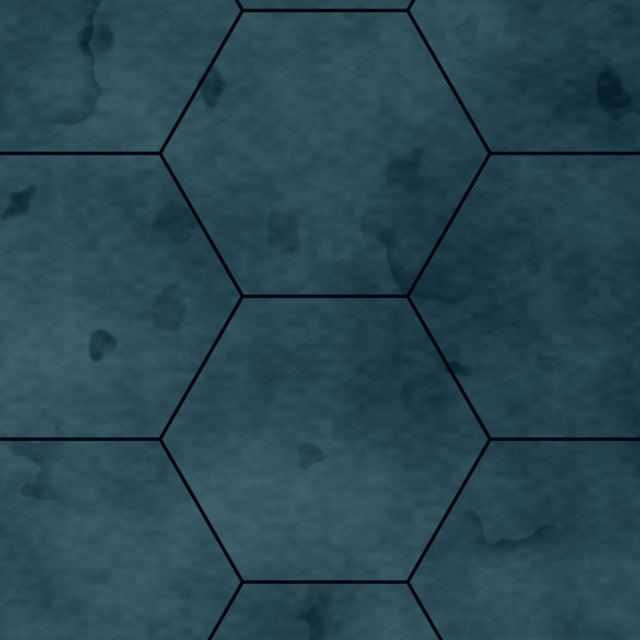
Give the GLSL for this pattern, as a Shadertoy shader.

```glsl
// Weathered blue-slate hexagon tiles, flat side up, split by thin dark joints.
// Two offset rectangular repeats give the tiling; layered value noise, tide
// marks and hashed spots give the stone its wear.

const float HEX_RADIUS   = 0.2578;              // centre to corner
const float APOTHEM      = HEX_RADIUS * 0.8660254;
const vec2  TILE_CENTRE  = vec2(0.508, 0.3138);
const float JOINT_HALF   = 0.0027;
const float JOINT_SOFT   = 0.0013;
const vec3  JOINT_COLOR  = vec3(0.0, 0.025, 0.05);
const vec3  DARK_STONE   = vec3(0.06, 0.16, 0.21);
const vec3  LIGHT_STONE  = vec3(0.22, 0.35, 0.39);
const float BASE_TONE    = 0.66;
const float MOTTLE       = 1.25;
const float GRAIN        = 0.26;
const float TILE_SHIFT   = 0.14;
const float STREAK_DEPTH = 0.38;
const float SPOT_GRID    = 5.0;
const float SPOT_CHANCE  = 0.5;
const vec2  LIGHT_PATCH  = vec2(0.12, 0.56);
const vec2  SHADE_PATCH  = vec2(0.97, 0.50);

float hash(vec2 p) {
    return fract(sin(dot(p, vec2(127.1, 311.7))) * 43758.5453);
}

float noise(vec2 p) {
    vec2 i = floor(p), f = fract(p);
    f = f * f * (3.0 - 2.0 * f);
    return mix(mix(hash(i), hash(i + vec2(1, 0)), f.x),
               mix(hash(i + vec2(0, 1)), hash(i + vec2(1, 1)), f.x), f.y);
}

float fbm(vec2 p) {
    float sum = 0.0, amp = 0.5;
    for (int i = 0; i < 5; i++) {
        sum += amp * noise(p);
        p = mat2(1.6, 1.2, -1.2, 1.6) * p + 17.3;
        amp *= 0.5;
    }
    return sum / 0.96875;
}

// Offset from the centre of the nearest hexagon.
vec2 hexLocal(vec2 p) {
    vec2 cell = vec2(3.0 * HEX_RADIUS, 2.0 * APOTHEM);
    vec2 a = mod(p + 0.5 * cell, cell) - 0.5 * cell;
    vec2 b = mod(p, cell) - 0.5 * cell;
    return dot(a, a) < dot(b, b) ? a : b;
}

float hexEdge(vec2 q) {
    q = abs(q);
    return APOTHEM - max(q.y, dot(q, vec2(0.8660254, 0.5)));
}

// Scattered round stains; the paler ones keep a darker rim.
float spots(vec2 p) {
    vec2 g = p * SPOT_GRID;
    g += 0.13 * (vec2(noise(p * 38.0), noise(p * 38.0 + 50.0)) - 0.5);
    vec2 home = floor(g);
    float stain = 0.0;
    for (int y = -1; y <= 1; y++)
    for (int x = -1; x <= 1; x++) {
        vec2 id = home + vec2(x, y);
        if (hash(id + 3.7) > SPOT_CHANCE) continue;
        vec2 centre = id + 0.15 + 0.7 * vec2(hash(id + 11.0), hash(id + 23.0));
        float radius = mix(0.085, 0.15, hash(id + 31.0));
        float strength = mix(0.18, 0.75, pow(hash(id + 47.0), 2.0));
        float d = length((g - centre) * vec2(1.0, 0.9)) / radius;
        float body = 1.0 - smoothstep(0.55, 1.2, d);
        float rim = exp(-pow((d - 0.85) * 5.0, 2.0));
        stain = max(stain, strength * body + 0.08 * rim);
    }
    return stain * (0.7 + 0.6 * noise(p * 70.0));
}

// Tide marks: a sharp dark edge that fades to one side of a noise contour.
float streaks(vec2 p) {
    float d = fbm(p * 3.2 + 41.0) - 0.5;
    float band = smoothstep(0.0, 0.012, d) * (1.0 - smoothstep(0.01, 0.08, d));
    return band * smoothstep(0.4, 0.7, noise(p * 5.0 + 9.0));
}

float patchAt(vec2 p, vec2 centre, float size) {
    vec2 d = (p - centre) / size;
    return exp(-dot(d, d));
}

float stoneTone(vec2 p, vec2 tileId) {
    float tone = BASE_TONE + MOTTLE * (fbm(p * 4.5 + 6.0) - 0.5);
    tone += GRAIN * (noise(p * vec2(55.0, 85.0)) - 0.5);
    tone += 0.5 * GRAIN * (noise(p * vec2(120.0, 150.0)) - 0.5);
    tone += TILE_SHIFT * (hash(tileId + 5.0) - 0.5);
    tone += 0.24 * patchAt(p, LIGHT_PATCH, 0.32);
    tone -= 0.45 * patchAt(p, SHADE_PATCH, 0.27);
    tone -= 0.12 * smoothstep(0.55, 1.0, p.x);
    tone -= STREAK_DEPTH * streaks(p) + spots(p);
    return clamp(tone, -0.2, 1.12);
}

void mainImage(out vec4 fragColor, in vec2 fragCoord) {
    vec2 p = fragCoord / iResolution.y;
    vec2 q = p - TILE_CENTRE;
    vec2 local = hexLocal(q);
    vec2 tileId = round((q - local) / vec2(1.5 * HEX_RADIUS, APOTHEM));

    vec3 color = mix(DARK_STONE, LIGHT_STONE, stoneTone(p, tileId));

    float soft = max(JOINT_SOFT, 0.75 / iResolution.y);
    float joint = 1.0 - smoothstep(JOINT_HALF - soft, JOINT_HALF + soft, hexEdge(local));
    fragColor = vec4(mix(color, JOINT_COLOR, joint), 1.0);
}
```
